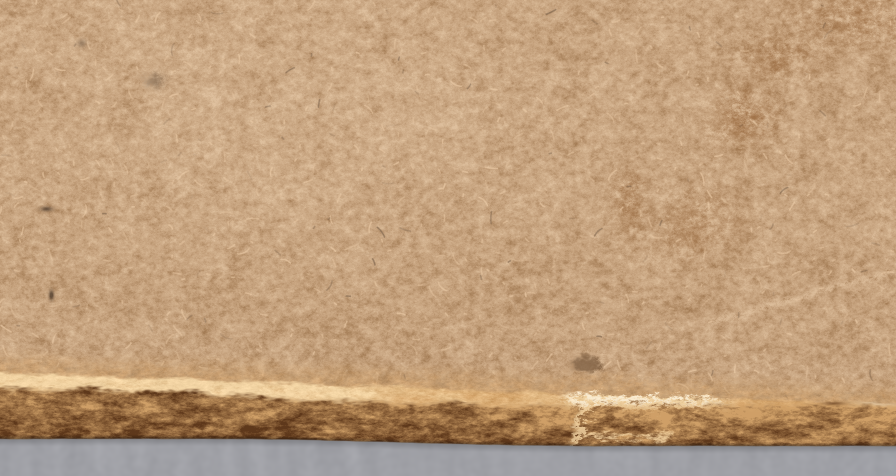
Write a WebGL 1 fragment shader that draws this texture.

```glsl
precision highp float;
uniform vec2 u_resolution;

const vec3 PAPER = vec3(0.770, 0.630, 0.487);
const vec3 PAPER_LIGHT = vec3(0.870, 0.750, 0.615);
const vec3 PAPER_DARK = vec3(0.630, 0.475, 0.320);
const vec3 STAIN = vec3(0.610, 0.420, 0.250);
const vec3 SPECK = vec3(0.320, 0.245, 0.180);
const vec3 CREAM = vec3(0.950, 0.830, 0.640);
const vec3 CHALK = vec3(0.960, 0.900, 0.790);
const vec3 GOLD = vec3(0.810, 0.625, 0.405);
const vec3 UMBER = vec3(0.370, 0.220, 0.105);
const vec3 BACKDROP = vec3(0.625, 0.628, 0.650);
const float GRAIN = 0.80;
const float MOTTLE = 0.55;
const float FIBRE_CELL = 0.030;

vec2 hash2(vec2 p) {
  vec3 q = fract(vec3(p.xyx) * vec3(0.1031, 0.1030, 0.0973));
  q += dot(q, q.yzx + 33.33);
  return fract((q.xx + q.yz) * q.zy);
}

float gradientNoise(vec2 p) {
  vec2 i = floor(p), f = fract(p);
  vec2 w = f * f * f * (f * (f * 6.0 - 15.0) + 10.0);
  vec2 e = vec2(0.0, 1.0);
  float a = dot(hash2(i) * 2.0 - 1.0, f);
  float b = dot(hash2(i + e.yx) * 2.0 - 1.0, f - e.yx);
  float c = dot(hash2(i + e) * 2.0 - 1.0, f - e);
  float d = dot(hash2(i + 1.0) * 2.0 - 1.0, f - 1.0);
  return mix(mix(a, b, w.x), mix(c, d, w.x), w.y);
}

float fbm(vec2 p) {
  float sum = 0.0, amp = 1.0;
  for (int i = 0; i < 4; i++) {
    sum += amp * gradientNoise(p);
    p = mat2(1.6, 1.2, -1.2, 1.6) * p + 17.3;
    amp *= 0.75;
  }
  return sum;
}

// Soft elliptical patch, 1 at its centre
float patchMask(vec2 p, vec2 centre, vec2 radius) {
  vec2 d = (p - centre) / radius;
  return exp(-dot(d, d));
}

float segment(vec2 p, vec2 a, vec2 b) {
  vec2 d = b - a;
  return length(p - a - d * clamp(dot(p - a, d) / dot(d, d), 0.0, 1.0));
}

// Curved hairs: x holds pale ones, y the rare dark ones
vec2 fibres(vec2 p, float aa) {
  vec2 cell = floor(p / FIBRE_CELL), ink = vec2(0.0);
  for (int j = -1; j <= 1; j++) {
    for (int i = -1; i <= 1; i++) {
      vec2 id = cell + vec2(float(i), float(j)) + 40.0;
      vec2 r = hash2(id), s = hash2(id + 91.7), t = hash2(id + 33.1);
      vec2 q = p - (id - 40.0 + r) * FIBRE_CELL;
      float angle = 6.2832 * s.x, c = cos(angle), n = sin(angle);
      q = mat2(c, -n, n, c) * q;
      q.y += (r.x - 0.5) * 45.0 * q.x * q.x;
      float reach = mix(0.002, 0.013, s.y * s.y);
      float d = length(vec2(max(abs(q.x) - reach, 0.0), q.y));
      float line = (1.0 - smoothstep(0.0, 0.0011 + aa, d)) * t.y * t.y;
      ink = max(ink, line * vec2(step(t.x, 0.9), step(0.9, t.x)));
    }
  }
  return ink;
}

vec3 paperColor(vec2 p, float aa) {
  float blotch = fbm(p * 6.0);
  float mottle = fbm(p * vec2(17.0, 21.0) + 5.0);
  float grain = fbm(p * vec2(50.0, 62.0) + 8.0);
  float tone = GRAIN * grain + MOTTLE * mottle + 0.22 * blotch + 0.08;
  tone += 0.24 * patchMask(p, vec2(0.60, 0.78), vec2(0.55, 0.35));
  tone -= 0.16 * patchMask(p, vec2(0.75, 0.36), vec2(0.65, 0.12));
  vec3 col = mix(PAPER, PAPER_LIGHT, clamp(tone, 0.0, 1.0));
  col = mix(col, PAPER_DARK, clamp(-tone, 0.0, 0.9));

  // Ragged brown stains on the right and the spot above the edge
  vec2 ragged = p + vec2(0.035, 0.030) * vec2(mottle, blotch);
  float stain = patchMask(ragged, vec2(1.56, 0.75), vec2(0.06, 0.05));
  stain += 0.7 * patchMask(ragged, vec2(1.63, 0.87), vec2(0.07, 0.04));
  stain += 0.7 * patchMask(ragged, vec2(1.80, 0.96), vec2(0.13, 0.06));
  stain += 0.8 * patchMask(ragged, vec2(1.32, 0.57), vec2(0.03, 0.06));
  stain += 0.6 * patchMask(ragged, vec2(1.46, 0.53), vec2(0.08, 0.07));
  col = mix(col, STAIN, clamp(stain * (0.36 - 0.6 * (mottle + grain)), 0.0, 0.75));
  vec2 blurred = p + 0.014 * vec2(grain, mottle);
  float spot = 1.0 - smoothstep(0.55, 1.2, length((blurred - vec2(1.233, 0.234)) / vec2(0.036, 0.021)));
  col = mix(col, vec3(0.46, 0.34, 0.23), 0.7 * spot);

  // Broken diagonal crease, hairs and specks
  float crease = segment(p + 0.010 * mottle, vec2(1.50, 0.325), vec2(1.90, 0.435));
  float worn = clamp(0.45 + 0.7 * grain, 0.0, 0.8);
  col = mix(col, PAPER_LIGHT, worn * (1.0 - smoothstep(0.001, 0.012, crease)));
  vec2 hair = fibres(p, aa);
  col = mix(col, PAPER_LIGHT * 1.06, 0.65 * hair.x);
  col = mix(col, SPECK, 0.42 * hair.y);
  float dots = patchMask(p, vec2(0.108, 0.380), vec2(0.005, 0.010));
  dots += 0.8 * patchMask(p, vec2(0.098, 0.561), vec2(0.012, 0.005));
  dots += 0.4 * patchMask(blurred, vec2(0.325, 0.834), vec2(0.020, 0.013));
  dots += 0.4 * patchMask(p, vec2(0.172, 0.909), vec2(0.009, 0.008));
  return mix(col, SPECK, clamp(dots, 0.0, 0.8));
}

void main() {
  vec2 p = gl_FragCoord.xy / u_resolution.y;
  float aa = 1.0 / u_resolution.y;
  float rough = fbm(p * vec2(9.0, 26.0) + 3.0);
  float fine = fbm(p * vec2(34.0, 60.0) + 21.0);
  float torn = smoothstep(1.16, 1.22, p.x) * (1.0 - smoothstep(1.46, 1.56, p.x));
  float stripTop = 0.216 - 0.035 * p.x + 0.009 * rough + torn * 0.014 * fine;
  float stripLow = 0.184 - 0.036 * smoothstep(0.0, 1.1, p.x) + 0.014 * rough + torn * 0.016 * fine;
  float bottom = mix(0.078, 0.063, smoothstep(0.45, 1.25, p.x)) + 0.001 * rough;

  // Board face, warmer where it nears the fold
  vec3 col = paperColor(p, aa);
  float fold = smoothstep(0.06, 0.0, p.y - stripTop);
  col = mix(col, GOLD * (0.97 + 0.2 * fine), 0.5 * fold);

  // Worn pale strip, chalky at the tear and faded to its right
  float faded = smoothstep(0.70, 0.86, p.x) * (1.0 - torn);
  float right = smoothstep(1.46, 1.58, p.x);
  float tint = 0.65 * faded + 0.25 * right - 0.5 * rough - 0.25 * fine;
  vec3 strip = mix(CREAM, GOLD * 1.03, clamp(tint, 0.0, 1.0));
  strip = mix(strip, CHALK, torn * smoothstep(-0.25, 0.2, fine));
  strip = mix(strip, CHALK, patchMask(p, vec2(1.85, 0.155), vec2(0.05, 0.010)));
  strip = mix(strip, UMBER, 0.8 * patchMask(p, vec2(1.752, 0.153), vec2(0.024, 0.006)));
  col = mix(col, strip + 0.06 * fine, 1.0 - smoothstep(-0.005, 0.005, p.y - stripTop));

  // Rubbed brown edge, golden at the tear, darkest along its underside
  float depth = clamp((stripLow - p.y) / (stripLow - bottom), 0.0, 1.0);
  float dark = mix(0.56, 0.34, smoothstep(0.75, 1.3, p.x)) + 0.55 * (depth - 0.5);
  dark += 0.22 * smoothstep(0.25, 0.0, depth) * (1.0 - smoothstep(0.6, 0.9, p.x));
  vec3 edge = mix(GOLD, UMBER, clamp(dark + 0.48 * fine + 0.6 * rough, 0.0, 1.0));
  float crack = segment(p + 0.022 * vec2(fine, rough), vec2(1.230, 0.15), vec2(1.205, 0.072));
  crack = min(crack, segment(p + 0.025 * rough, vec2(1.23, 0.085), vec2(1.40, 0.078)) + 0.005);
  edge = mix(edge, CREAM, 0.8 * (1.0 - smoothstep(0.002, 0.014, crack + 0.008 * fine)));
  edge *= 1.0 - 0.3 * smoothstep(0.9, 1.0, depth);
  col = mix(col, edge, smoothstep(-0.007, 0.009, stripLow - p.y));

  // Grey backdrop with faint streaks and a contact shadow
  float streak = gradientNoise(p * vec2(30.0, 8.0)) + 0.5 * gradientNoise(p * 60.0);
  vec3 ground = BACKDROP + 0.04 * streak;
  ground *= 1.0 - 0.16 * smoothstep(0.018, 0.0, bottom - p.y);
  col = mix(col, ground, smoothstep(-aa, aa, bottom - p.y));
  gl_FragColor = vec4(clamp(col, 0.0, 1.0), 1.0);
}
```
